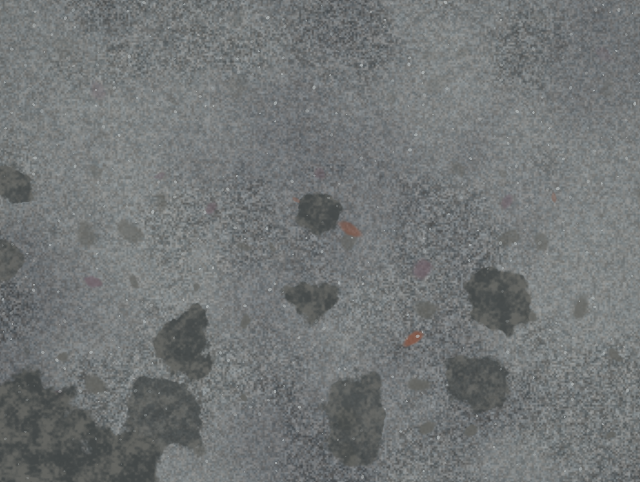
Give the GLSL for this texture, as a WebGL 1 fragment shader.

```glsl
precision highp float;
// Grey sandy seabed seen through murky water: fine speckled grain over soft mottling,
// with ragged dark algae clumps, small debris, pale shell chips and rust fragments.
// Layered value noise makes the sand; jittered cells and a spread sequence place the rest.
uniform vec2 u_resolution;

const vec3 SAND_DARK = vec3(0.422, 0.434, 0.443);
const vec3 SAND_LIGHT = vec3(0.508, 0.523, 0.522);
const vec3 ALGAE_DARK = vec3(0.255, 0.272, 0.272);
const vec3 ALGAE_LIGHT = vec3(0.385, 0.388, 0.372);
const vec3 SHELL = vec3(0.70, 0.72, 0.72);
const vec3 RUST = vec3(0.52, 0.33, 0.26);
const vec3 MAUVE = vec3(0.43, 0.37, 0.40);

float hash(vec2 p) {
  vec3 q = fract(vec3(p.xyx) * 0.1031);
  q += dot(q, q.yzx + 33.33);
  return fract((q.x + q.y) * q.z);
}

vec2 hash2(vec2 p) {
  return vec2(hash(p), hash(p + vec2(57.0, 113.0)));
}

float noise(vec2 p) {
  vec2 cell = floor(p);
  vec2 f = fract(p);
  f = f * f * (3.0 - 2.0 * f);
  float low = mix(hash(cell), hash(cell + vec2(1.0, 0.0)), f.x);
  float high = mix(hash(cell + vec2(0.0, 1.0)), hash(cell + 1.0), f.x);
  return mix(low, high, f.y);
}

float fbm(vec2 p) {
  float sum = 0.0;
  float weight = 0.5;
  for (int i = 0; i < 5; i++) {
    sum += weight * noise(p);
    p = mat2(1.6, 1.2, -1.2, 1.6) * p + 17.0;
    weight *= 0.5;
  }
  return sum / 0.97;
}

// Scattered ellipses in jittered cells: x is coverage, y a random value per flake.
vec2 flakes(vec2 p, float cells, float share, float radius, float stretch, float seed) {
  vec2 grid = p * cells;
  vec2 found = vec2(0.0);
  for (int j = -1; j <= 1; j++) {
    for (int i = -1; i <= 1; i++) {
      vec2 cell = floor(grid) + vec2(float(i), float(j));
      vec2 rnd = hash2(cell + seed);
      float pick = hash(cell + seed + 211.0);
      float turn = 6.2832 * rnd.x;
      vec2 d = mat2(cos(turn), sin(turn), -sin(turn), cos(turn)) * (grid - cell - 0.25 - 0.5 * rnd);
      float size = radius * (0.5 + rnd.y);
      float mask = 1.0 - smoothstep(0.6 * size, 1.2 * size, length(d / vec2(stretch, 1.0)));
      mask *= step(pick, share);
      if (mask > found.x) found = vec2(mask, pick / share);
    }
  }
  return found;
}

// One ragged-edged patch; rough is noise centred on zero.
float patchMask(vec2 p, vec2 centre, vec2 radii, float rough) {
  float d = length((p - centre) / radii) + rough;
  return 1.0 - smoothstep(0.88, 1.08, d);
}

// Large clumps follow a low-discrepancy sequence and shrink towards the top.
float algaeMask(vec2 p, float aspect, float rough) {
  float mask = patchMask(p, vec2(0.0), vec2(0.34, 0.20), rough * 0.8);
  for (int i = 0; i < 9; i++) {
    float n = float(i);
    vec2 spread = fract(0.5 + n * vec2(0.7549, 0.5698));
    vec2 centre = vec2(spread.x * aspect, 0.08 + 0.6 * spread.y);
    centre += 0.05 * (hash2(vec2(n, 5.0)) - 0.5);
    float size = mix(0.085, 0.030, spread.y);
    vec2 radii = size * mix(vec2(0.75, 1.2), vec2(1.15, 0.8), hash(vec2(n, 9.0)));
    mask = max(mask, patchMask(p, centre, radii, rough) * mix(0.75, 1.0, hash(vec2(n, 3.0))));
  }
  return mask;
}

vec3 sandColour(vec2 p, float aspect) {
  float mottle = fbm(p * 3.2 + 4.0);
  float coarse = smoothstep(0.46, 0.68, fbm(p * 5.5 + 31.0));
  float grain = 0.13 * (noise(p * 265.0) - 0.5) + 0.08 * (noise(p * 125.0 + 40.0) - 0.5);
  float tint = noise(p * 190.0 + 71.0) - 0.5;
  vec3 colour = mix(SAND_DARK, SAND_LIGHT, smoothstep(0.22, 0.72, mottle));
  colour -= 0.035 * coarse;
  colour += grain * (0.85 + 0.6 * coarse);
  colour += tint * vec3(0.022, -0.004, -0.022);
  vec2 fromCentre = p - vec2(0.55 * aspect, 0.48);
  return colour + 0.012 - 0.06 * dot(fromCentre, fromCentre);
}

void main() {
  vec2 p = gl_FragCoord.xy / u_resolution.y;
  float aspect = u_resolution.x / u_resolution.y;
  vec3 colour = sandColour(p, aspect);

  // Small dark debris, thinning out upwards
  vec2 warp = 0.022 * (vec2(fbm(p * 28.0), fbm(p * 28.0 + 90.0)) - 0.5);
  vec2 debris = flakes(p + warp, 13.0, 0.20, 0.17, 1.5, 12.0);
  float thinning = mix(0.85, 0.25, smoothstep(0.15, 0.95, p.y));
  colour = mix(colour, mix(ALGAE_LIGHT, MAUVE, step(0.8, debris.y)), debris.x * thinning);

  // Algae clumps with leafy inner texture and a faint dusty halo
  float rough = 1.7 * (fbm(p * 17.0 + 8.0) - 0.5);
  float leaf = fbm(p * 42.0 + 55.0) + 0.35 * (noise(p * 170.0) - 0.5);
  vec3 algae = mix(ALGAE_DARK, ALGAE_LIGHT, smoothstep(0.25, 0.8, leaf));
  float cover = algaeMask(p + warp, aspect, rough);
  colour = mix(colour, algae, cover * 0.94);

  // Rust fragments and pale shell chips
  vec2 rust = flakes(p + 0.4 * warp, 9.0, 0.07, 0.075, 2.2, 83.0);
  colour = mix(colour, RUST, rust.x * 0.8 * (1.0 - smoothstep(0.4, 0.75, p.y)));
  vec2 chips = flakes(p, 62.0, 0.09, 0.15, 1.3, 140.0);
  colour = mix(colour, SHELL, chips.x * mix(0.25, 0.8, chips.y) * (1.0 - 0.6 * cover));

  gl_FragColor = vec4(colour, 1.0);
}
```
